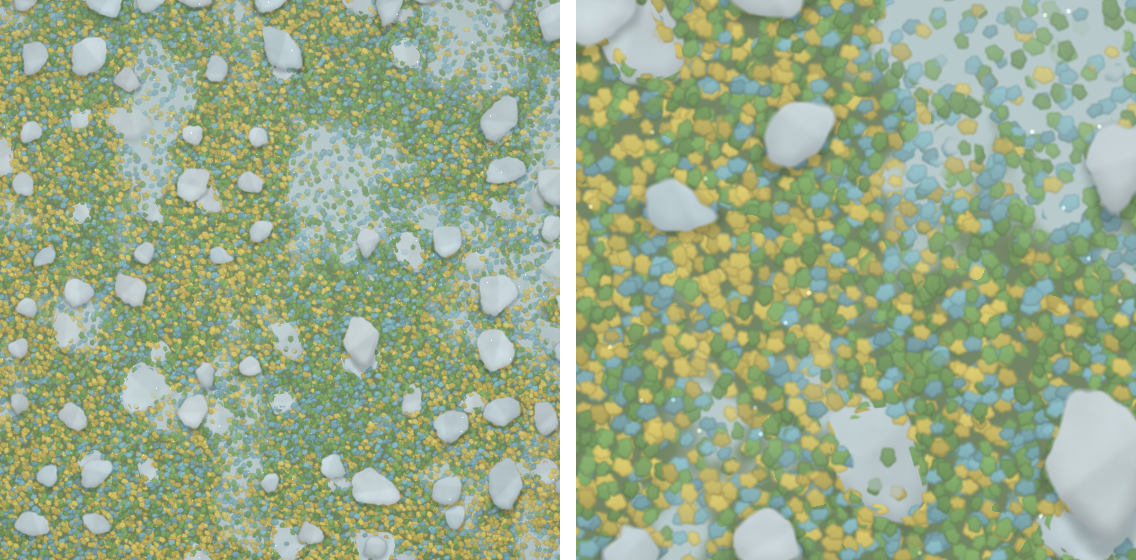
Left, the full canvas; right, a detail of the centre.
Write a Shadertoy shader that draws this texture.

```glsl
// Coloured gravel: small yellow, green and blue grains over pale powder, with white pebbles.
// Grains are three layers of jittered cells; pebbles are rounded cuts of random half planes,
// one set half buried below the grains and one set lying on top.

vec3 hash3(vec2 p) {
    vec3 q = fract(vec3(p.xyx) * vec3(0.1031, 0.1030, 0.0973));
    q += dot(q, q.yxz + 33.33);
    return fract((q.xxy + q.yzz) * q.zyx);
}

float noise(vec2 p) {
    vec2 i = floor(p), f = fract(p);
    f = f * f * (3.0 - 2.0 * f);
    return mix(mix(hash3(i).x, hash3(i + vec2(1, 0)).x, f.x),
               mix(hash3(i + vec2(0, 1)).x, hash3(i + vec2(1, 1)).x, f.x), f.y);
}

float fbm(vec2 p) {
    float sum = 0.0, amp = 0.5;
    for (int i = 0; i < 5; i++) {
        sum += amp * noise(p);
        p = mat2(1.6, 1.2, -1.2, 1.6) * p + 7.3;
        amp *= 0.5;
    }
    return sum;
}

// Smooth maximum of seven half planes: a worn, angular stone
float stoneDistance(vec2 q, float radius, vec2 seed) {
    float sum = 0.0;
    for (int i = 0; i < 7; i++) {
        vec3 h = hash3(seed + float(i) * 17.0);
        float a = (float(i) + 0.75 * h.x) * 6.2832 / 7.0;
        float cut = radius * (0.72 + 0.5 * h.y);
        sum += exp(32.0 * (dot(q, vec2(cos(a), sin(a))) - cut));
    }
    return log(sum) / 32.0;
}

// Paints one scatter of stones and returns the nearest distance in canvas units
float paintStones(vec2 p, float cells, float share, float shadow, float pixel, inout vec3 col) {
    float nearest = 1.0;
    vec2 g = p * cells, base = floor(g);
    for (int k = 0; k < 9; k++) {
        vec2 id = base + vec2(k % 3 - 1, k / 3 - 1);
        vec2 seed = id + cells * 31.0;
        vec3 h = hash3(seed), s = hash3(seed + 211.0);
        vec2 middle = (id + 0.5) / cells;
        if (h.z > share + 0.6 * (length(middle - 0.5) - 0.35)) continue;
        vec2 q = g - id - 0.5 - 0.62 * (h.xy - 0.5);
        float a = s.x * 6.2832;
        vec2 r = mat2(cos(a), sin(a), -sin(a), cos(a)) * q;
        float radius = mix(0.19, 0.37, s.y * s.y);
        float stretch = mix(0.78, 1.0, s.z);
        float d = stoneDistance(r * vec2(stretch, 1.0 / stretch), radius, seed) / cells;
        d += 0.003 * (noise(p * 130.0) - 0.5);
        nearest = min(nearest, d);

        // Contact shadow, then a pale face with slightly darker lower flanks
        float shade = smoothstep(0.007, -0.002, d + 0.12 * q.y / cells);
        col *= 1.0 - shadow * shade;
        float side = smoothstep(-0.012, 0.0, d) * (0.5 - 0.9 * q.y / radius);
        float facet = smoothstep(-0.03, 0.05, r.x + 0.5 * r.y - 0.08 * h.x);
        float tone = 0.99 + 0.06 * (s.z - 0.5) + 0.05 * facet - 0.09 * max(side, 0.0);
        tone += 0.09 * (fbm(p * 45.0 + seed) - 0.5);
        vec3 stone = mix(vec3(0.75, 0.79, 0.80), vec3(0.73, 0.80, 0.82), h.x) * tone;
        float soft = 0.0014 + 0.5 * pixel;
        col = mix(col, stone, smoothstep(soft, -soft, d));
    }
    return nearest;
}

// One layer of rounded grains; cover is the share of cells that are filled
void paintGrains(vec2 p, float layer, float cover, float yellowShare, float blueShare,
                 float pixel, inout vec3 col) {
    float cells = 88.0;
    vec2 g = p * cells + layer * vec2(37.37, 61.71), base = floor(g);
    for (int k = 0; k < 9; k++) {
        vec2 id = base + vec2(k % 3 - 1, k / 3 - 1);
        vec3 h = hash3(id + layer * 101.0), s = hash3(id + layer * 53.0 + 400.0);
        vec2 q = g - id - h.xy;
        float a = atan(q.y, q.x);
        float radius = mix(0.34, 0.52, s.x) * (1.0 + 0.12 * cos(2.0 * a + 6.3 * s.y)
                     + 0.07 * cos(5.0 * a + 9.0 * s.z));
        float d = length(q) - radius;
        vec3 grain = vec3(0.46, 0.62, 0.35);
        if (s.y < yellowShare) grain = vec3(0.80, 0.72, 0.35);
        else if (s.y > 1.0 - blueShare) grain = vec3(0.48, 0.67, 0.71);
        grain *= 0.88 + 0.22 * s.z + 0.10 * q.y - 0.17 * smoothstep(-0.22, 0.05, d);
        float soft = 0.09 + 0.5 * pixel * cells;
        float present = smoothstep(0.03, -0.03, h.z - cover);
        col = mix(col, grain, 0.95 * present * smoothstep(soft, -soft, d));
    }
}

void mainImage(out vec4 fragColor, in vec2 fragCoord) {
    float pixel = 1.0 / iResolution.y;
    vec2 p = fragCoord * pixel;

    // Broad drifts of powder and of grain colour
    float powder = smoothstep(0.49, 0.70, fbm(p * 7.0 + 3.0) + 0.10 * (p.y - 0.45));
    float drift = fbm(p * 5.0 + 40.0) - 0.5;
    float rim = length(p - vec2(0.5, 0.55));
    float yellowShare = clamp(0.33 + 0.9 * drift + 0.28 * (rim - 0.3) + 0.14 * (0.5 - p.y), 0.12, 0.72);
    float blueShare = clamp(0.25 - 0.4 * drift + 0.22 * powder, 0.08, 0.5);

    // Ground and half-buried stones
    vec3 col = mix(vec3(0.41, 0.48, 0.34), vec3(0.71, 0.78, 0.79), smoothstep(0.0, 0.5, powder));
    float buried = paintStones(p + 0.03, 8.3, 0.55, 0.1, pixel, col);

    // Grains thin out over powder and over the buried stones
    float cover = mix(0.92, 0.24, powder) * mix(0.03, 1.0, smoothstep(-0.014, 0.008, buried));
    for (int i = 0; i < 3; i++)
        paintGrains(p, float(i) + 1.0, cover, yellowShare, blueShare, pixel, col);

    // Dusty haze, then stones on top
    float haze = 0.08 + 0.22 * powder + 0.08 * p.y;
    col = mix(col, vec3(0.70, 0.77, 0.77), haze);
    paintStones(p, 9.6, 0.60, 0.2, pixel, col);

    // Sparse glints and a faint darkening to the corners
    vec2 spark = p * 60.0;
    vec3 h = hash3(floor(spark) + 900.0);
    float glint = smoothstep(0.12, 0.03, length(fract(spark) - 0.2 - 0.6 * h.xy));
    col += 0.22 * glint * step(0.95, h.z);
    col *= 1.02 - 0.10 * dot(p - 0.5, p - 0.5);
    fragColor = vec4(col, 1.0);
}
```
